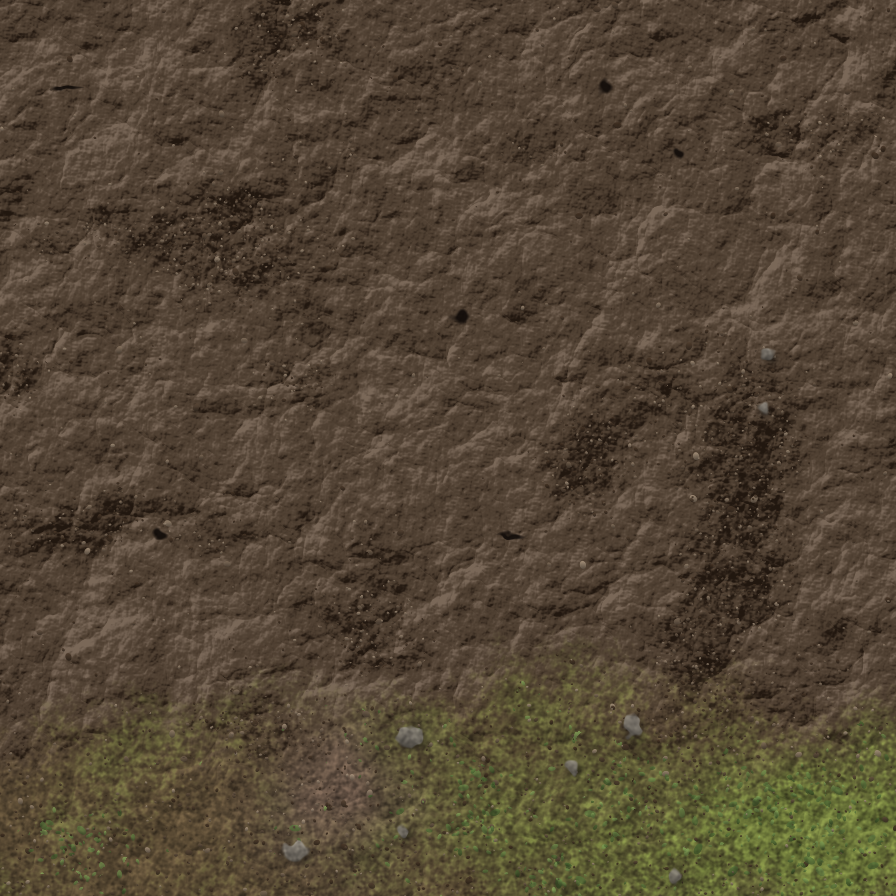
Reproduce this texture procedurally as a Shadertoy shader.

```glsl
// Rough brown soil with clods and gritty hollows, fading into mossy turf below.
// A noise and cell height field is lit from the upper left; pebbles, leaves,
// stones and pits are then layered over it using soft masks.

// Soft ellipses: centre xy, radii zw
const vec4 HOLLOWS[12] = vec4[12](
    vec4(.83, .47, .07, .13), vec4(.79, .29, .06, .10), vec4(.66, .50, .06, .06),
    vec4(.26, .72, .08, .07), vec4(.13, .74, .10, .03), vec4(.32, .95, .06, .06),
    vec4(.12, .41, .11, .03), vec4(.34, .57, .04, .06), vec4(.42, .29, .06, .05),
    vec4(.92, .86, .06, .04), vec4(.27, .19, .08, .03), vec4(.02, .57, .05, .04));
const vec4 MOUNDS[6] = vec4[6](
    vec4(.25, .55, .07, .06), vec4(.49, .53, .09, .08), vec4(.20, .31, .14, .08),
    vec4(.75, .74, .12, .10), vec4(.07, .93, .08, .06), vec4(.93, .42, .06, .07));
const vec4 STONES[8] = vec4[8](
    vec4(.458, .178, .016, .012), vec4(.705, .190, .010, .013), vec4(.330, .050, .016, .010),
    vec4(.640, .145, .008, .008), vec4(.450, .073, .008, .007), vec4(.755, .022, .007, .008),
    vec4(.850, .545, .006, .005), vec4(.858, .605, .006, .005));
const vec4 PITS[6] = vec4[6](
    vec4(.515, .645, .012, .009), vec4(.675, .902, .007, .008), vec4(.757, .828, .008, .006),
    vec4(.178, .405, .009, .006), vec4(.572, .402, .018, .003), vec4(.073, .900, .017, .003));
const vec4 CLUMPS[6] = vec4[6](
    vec4(.10, .05, .05, .04), vec4(.82, .09, .04, .04), vec4(.92, .07, .04, .06),
    vec4(.53, .11, .04, .05), vec4(.62, .02, .03, .03), vec4(.70, .10, .04, .03));
const mat2 TURN = mat2(.8, .6, -.6, .8);

float hash(vec2 p) { return fract(sin(dot(p, vec2(127.1, 311.7))) * 43758.5); }
vec2 hash2(vec2 p) { return vec2(hash(p), hash(p + 57.3)); }
float noise(vec2 p) {
    vec2 i = floor(p), f = fract(p);
    f = f * f * (3. - 2. * f);
    return mix(mix(hash(i), hash(i + vec2(1, 0)), f.x),
               mix(hash(i + vec2(0, 1)), hash(i + 1.), f.x), f.y);
}
float fbm(vec2 p, int octaves) {
    float sum = 0., amp = .5, total = 0.;
    for (int i = 0; i < octaves; i++) {
        sum += amp * noise(p);
        total += amp;
        amp *= .55;
        p = 2. * TURN * p + 7.3;
    }
    return sum / total;
}
// Centred noise pair that bends coordinates
vec2 bend(vec2 p) { return vec2(fbm(p, 4), fbm(p + 31., 4)) - .5; }

// Rounded lumps, one per jittered cell
float clods(vec2 p) {
    float nearest = 2.;
    for (int k = 0; k < 9; k++) {
        vec2 c = floor(p) + vec2(k % 3, k / 3) - 1.;
        vec2 d = c + hash2(c) - p;
        nearest = min(nearest, dot(d, d));
    }
    return 1. - nearest;
}
float soilHeight(vec2 p) {
    vec2 w = p + .06 * bend(p * 15.);
    return .017 * clods(w * 12.) + .009 * clods(w * 28.) + .003 * clods(w * 70.)
         + .034 * fbm(p * 15., 6);
}
float ellipse(vec2 p, vec4 e) { return length((p - e.xy) / e.zw); }
float softSpot(vec2 p, vec4 e) { float d = ellipse(p, e); return exp(-d * d); }

// Scattered ovals in a grid: x coverage, y lit side, z random id
vec3 scatter(vec2 p, float scale, float density, float stretch, float pixel) {
    vec2 g = TURN * p * scale, cell = floor(g);
    float id = hash(cell + 3.7), angle = 6.28 * hash(cell + 9.1);
    vec2 q = fract(g) - .35 - .3 * hash2(cell);
    vec2 r = mat2(cos(angle), sin(angle), -sin(angle), cos(angle)) * q;
    float size = mix(.14, .34, hash(cell + 21.4)), aa = .7 * scale * pixel;
    float cover = 1. - smoothstep(-aa, aa, length(r * vec2(1., stretch)) - size);
    return vec3(cover * step(id + .005, density), dot(q * TURN, vec2(0, 1)) / size, hash(cell + 5.2));
}

void mainImage(out vec4 fragColor, in vec2 fragCoord) {
    vec2 p = fragCoord / iResolution.xy;
    float pixel = 1. / iResolution.y;
    float broad = fbm(p * 12. + 4., 5) - .5;
    float grain = .6 * noise(TURN * p * 290.) + .4 * noise(TURN * TURN * p * 150.) - .5;
    vec2 ragged = p + .07 * bend(p * 18.);

    // Light and shade of the soil
    float reach = .002;
    float slope = (soilHeight(p) - soilHeight(p + reach * vec2(-.5, .85))) / reach;
    float hollow = .13, mound = 0.;
    for (int i = 0; i < HOLLOWS.length(); i++) hollow += softSpot(ragged, HOLLOWS[i]);
    for (int i = 0; i < MOUNDS.length(); i++) mound += softSpot(ragged, MOUNDS[i]);
    hollow = smoothstep(.2, 1., hollow - .3 * mound - 1.3 * broad);
    float tone = .54 + .42 * slope + .2 * broad + .05 * mound - .22 * hollow;
    tone = clamp(tone + grain * mix(.32, .6, hollow), 0., 1.);
    vec3 soil = mix(vec3(.13, .09, .06), vec3(.31, .25, .195), smoothstep(0., .5, tone));
    soil = mix(soil, vec3(.48, .41, .35), smoothstep(.45, 1.05, tone));

    // Turf: olive at left, bright moss at right, a bare earthy gap between
    float edge = .185 + .05 * smoothstep(.4, .6, p.x) - .035 * smoothstep(.8, 1., p.x);
    float turf = smoothstep(-.04, .06, edge - p.y + .16 * broad + .05 * grain);
    float bare = softSpot(ragged, vec4(.37, .12, .08, .10));
    float lush = smoothstep(.3, .85, p.x) * smoothstep(.26, .06, p.y) + 1.2 * broad + .7 * grain;
    vec3 moss = mix(vec3(.35, .29, .20), vec3(.36, .35, .20), smoothstep(-.1, .5, lush));
    moss = mix(moss, vec3(.42, .47, .22), smoothstep(.4, 1.2, lush));
    moss = mix(moss, vec3(.38, .31, .26), bare);
    moss *= clamp(1. + .2 * slope + .75 * grain, .4, 1.4);
    vec3 color = mix(soil, moss, turf * .92);

    // Pebbles gather in the hollows; leaves gather in clumps
    float clump = 0.;
    for (int i = 0; i < CLUMPS.length(); i++) clump += softSpot(ragged, CLUMPS[i]);
    for (float i = 0.; i < 3.; i++) {
        float density = .02 + (.1 + .17 * i) * hollow + .1 * bare + .05 * turf;
        vec3 grit = scatter(p + i * .37, 75. + 55. * i, density, 1.3, pixel);
        vec3 stone = mix(vec3(.23, .17, .12), vec3(.60, .53, .45), grit.z * grit.z);
        color = mix(color, stone * (.9 + .3 * grit.y), grit.x * .85);
        vec3 leaf = scatter(p + i * .53, 48. + 25. * i, turf * (.1 * lush + .6 * clump), 1.7, pixel);
        vec3 green = mix(vec3(.25, .35, .17), vec3(.47, .58, .32), leaf.z);
        color = mix(color, green * (.9 + .25 * leaf.y + .4 * grain), leaf.x * .75);
    }

    // Larger stones and dark openings
    vec2 chipped = p + .008 * (vec2(noise(p * 120.), noise(p * 120. + 19.)) - .5);
    for (int i = 0; i < STONES.length(); i++) {
        vec4 s = STONES[i];
        float aa = 1.5 * pixel / s.w;
        color *= 1. - .45 * softSpot(p, s + vec4(.003, -.005, 0, 0));
        vec3 rock = vec3(.45, .43, .40) * (1. + .2 * (p.y - s.y) / s.w + .5 * grain);
        color = mix(color, rock, .9 * (1. - smoothstep(1. - aa, 1. + aa, ellipse(chipped, s))));
    }
    for (int i = 0; i < PITS.length(); i++)
        color = mix(color, vec3(.06, .04, .03), .9 * (1. - smoothstep(.5, 1.2, ellipse(chipped, PITS[i]))));
    fragColor = vec4(clamp(color, 0., 1.), 1.);
}
```
